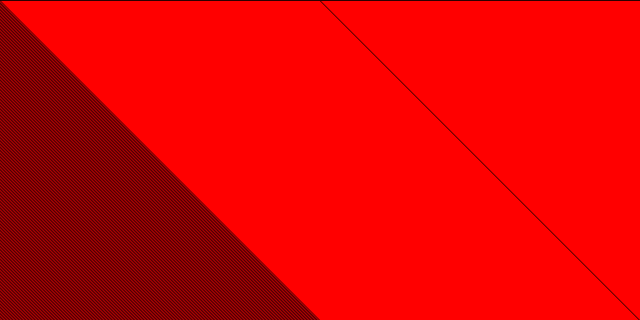
Reproduce this background procedurally as a WebGL 2 fragment shader.

```glsl
#version 300 es
precision highp float;
// Red field with a finely hatched lower-left triangle, a thin diagonal and a dark top edge.

uniform vec2 u_resolution;
out vec4 fragColor;

// Lengths are in canvas heights
const vec3 RED = vec3(1.0, 0.0, 0.0);
const vec3 INK = vec3(0.0);
const vec3 HATCH_DARK = vec3(0.30, 0.0, 0.01);
const vec3 HATCH_LIGHT = vec3(0.68, 0.01, 0.01);
const float HATCH_EDGE = 1.0;     // hatch fills x + y below this
const float HATCH_COUNT = 100.0;  // stripes across the triangle
const float DIAGONAL = 1.998;     // thin line along x + y
const float LINE_WIDTH = 0.0026;
const float TAU = 6.2831853;

// Share of a pixel lying on the negative side of an edge
float inside(float dist, float pixel) {
    return clamp(0.5 - dist / pixel, 0.0, 1.0);
}

// Share of a pixel covered by a line of the given width
float lineCover(float dist, float width, float pixel) {
    return inside(dist - 0.5 * width, pixel) - inside(dist + 0.5 * width, pixel);
}

void main() {
    vec2 p = gl_FragCoord.xy / u_resolution.y;
    float pixel = 1.0 / u_resolution.y;
    float slant = p.x + p.y;
    float slantPixel = pixel * sqrt(2.0);

    // Diagonal hatching, darkest along its outer edge
    float wave = 0.5 - 0.5 * cos(TAU * HATCH_COUNT * (slant - HATCH_EDGE));
    vec3 hatch = mix(HATCH_DARK, HATCH_LIGHT, wave);
    vec3 color = mix(RED, hatch, inside(slant - HATCH_EDGE, slantPixel));

    // Thin diagonal and top border
    float diagonal = lineCover(slant - DIAGONAL, LINE_WIDTH, slantPixel);
    float border = inside(1.0 - LINE_WIDTH - p.y, pixel);
    color = mix(color, INK, max(diagonal, border));

    fragColor = vec4(color, 1.0);
}
```
